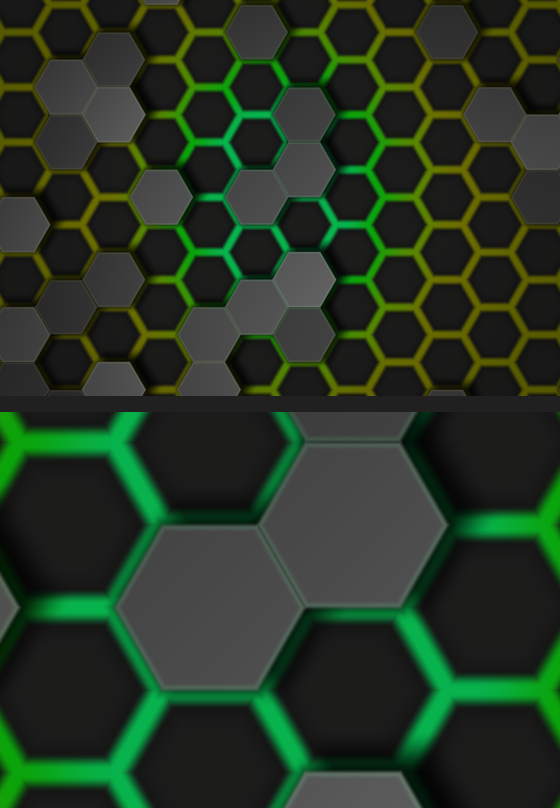
Top, the full canvas; bottom, a detail of the centre.
This pattern is drawn by a Shadertoy shader. Its source:

```glsl
const float PITCH = 0.1389;                 // cell height, in canvas heights
const vec2  GRID_CENTER = vec2(-0.059, 0.002);
const float RAISED_SHARE = 0.29;
const float LINE_CORE = 0.003;
const float LINE_FADE = 0.0165;
const float EDGE_SOFT = 0.0025;
const vec2  SHADOW_SHIFT = vec2(0.017, 0.010);
const float SHADOW_BLUR = 0.030;
const vec3  EMERALD = vec3(0.03, 0.70, 0.30);
const vec3  GREEN   = vec3(0.04, 0.64, 0.04);
const vec3  LIME    = vec3(0.33, 0.55, 0.00);
const vec3  OLIVE   = vec3(0.45, 0.46, 0.00);
const vec3  FLOOR_TONE = vec3(0.108, 0.108, 0.106);
const vec3  TOP_TONE   = vec3(0.215, 0.217, 0.215);
const vec3  TOP_BRIGHT = vec3(0.39);
const vec2  CELL_STEP = PITCH * vec2(1.7320508, 1.0);

float rand(vec2 id, float seed) {
    return fract(sin(dot(id, vec2(12.99, 78.23)) + seed) * 4375.85);
}

// Falls smoothly from one at low to zero at high
float falloff(float low, float high, float x) {
    return 1.0 - smoothstep(low, high, x);
}

// Signed distance to a flat-topped hexagon
float hexDistance(vec2 p, float apothem) {
    p = abs(p);
    return max(p.y, dot(p, vec2(0.8660254, 0.5))) - apothem;
}

// Centre of the cell that holds p
vec2 cellCenter(vec2 p) {
    vec2 a = CELL_STEP * round(p / CELL_STEP);
    vec2 b = CELL_STEP * (round(p / CELL_STEP - 0.5) + 0.5);
    return distance(p, a) < distance(p, b) ? a : b;
}

// Zero for sunken cells, otherwise 0.3 to 1
float cellHeight(vec2 center) {
    vec2 id = round(2.0 * center / CELL_STEP);
    return rand(id, 0.0) < RAISED_SHARE ? mix(0.3, 1.0, rand(id, 4.7)) : 0.0;
}

// Line colour shifts from emerald through green to olive
vec3 glowColor(float r) {
    vec3 c = mix(EMERALD, GREEN, smoothstep(0.17, 0.25, r));
    c = mix(c, LIME, smoothstep(0.24, 0.35, r));
    return mix(c, OLIVE, smoothstep(0.32, 0.45, r));
}

// Six surrounding cells, then the cell itself
vec2 neighborOffset(int i) {
    float angle = radians(30.0 + 60.0 * float(i));
    return i == 6 ? vec2(0.0) : PITCH * vec2(cos(angle), sin(angle));
}

void mainImage(out vec4 fragColor, in vec2 fragCoord) {
    vec2 uv = (fragCoord - 0.5 * iResolution.xy) / iResolution.y;
    float soft = max(EDGE_SOFT, 0.8 / iResolution.y);
    vec2 p = uv - GRID_CENTER;
    vec2 home = cellCenter(p);

    float vignette = mix(1.0, 0.68, smoothstep(0.25, 0.85, length(uv)));
    vec3 glow = glowColor(length(uv * vec2(1.0, 0.78))) * mix(1.0, vignette, 0.8);

    // Sunken floor and glowing seams
    float inset = -hexDistance(p - home, 0.5 * PITCH);
    vec3 color = FLOOR_TONE * mix(0.72, 1.0, smoothstep(0.008, 0.034, inset));
    color *= mix(1.0, vignette, 0.5);
    color = mix(color, glow, falloff(LINE_CORE, LINE_FADE, inset));

    // Shadows thrown up and to the right, with a faint contact shade
    float light = 1.0;
    for (int i = 0; i < 7; i++) {
        vec2 center = home + neighborOffset(i);
        float h = cellHeight(center);
        if (h == 0.0) continue;
        vec2 shift = SHADOW_SHIFT * (0.6 + 0.6 * h);
        float shadowDist = hexDistance(p - center - shift, 0.47 * PITCH);
        float contactDist = hexDistance(p - center, 0.5 * PITCH);
        light *= 1.0 - (0.55 + 0.3 * h) * falloff(-0.008, SHADOW_BLUR, shadowDist);
        light *= 1.0 - 0.40 * falloff(-0.002, 0.010, contactDist);
    }
    color *= light;

    // Raised tops, the home cell last
    for (int i = 0; i < 7; i++) {
        vec2 center = home + neighborOffset(i);
        float h = cellHeight(center);
        if (h == 0.0) continue;
        vec2 q = p - center;
        float d = hexDistance(q, PITCH * mix(0.484, 0.508, h));
        vec3 top = mix(TOP_TONE, TOP_BRIGHT, h * h * h);
        top *= vignette * (1.0 + 0.9 * dot(q, vec2(0.7, -0.7)));
        float rim = falloff(0.0, 0.0045, abs(d + 0.002));
        top += rim * (0.03 * h + 0.10 * glow);
        color = mix(color, top, falloff(-soft, soft, d));
    }

    fragColor = vec4(color, 1.0);
}
```
